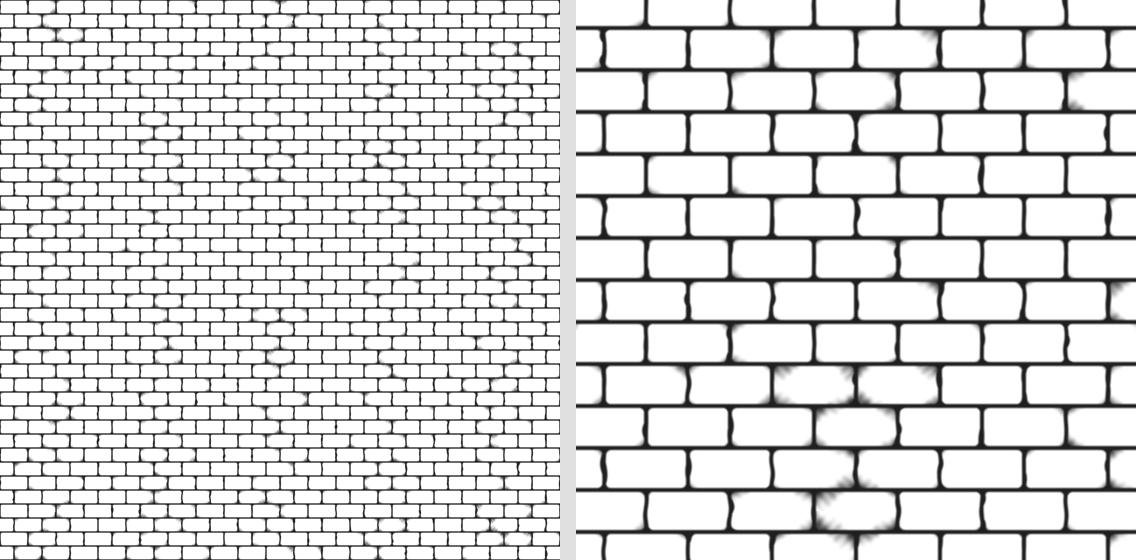
Left, the full canvas; right, a detail of the centre.
Write a WebGL 2 fragment shader that draws this pattern.

```glsl
#version 300 es
precision highp float;
// Running-bond brick wall: white bricks, thin dark joints, worn grey corners.
// Each brick is a rounded box; its corners are chipped by hashed sizes that
// grow a little in spaced vertical bands, and sines roughen the upright joints.

#define BRICKS_ACROSS 20.0
#define ROWS_DOWN 40.0
#define JOINT_HALF 0.047    // half joint width, in row heights
#define EDGE_SOFT 0.035     // softness of the joint edge
#define CORNER_RADIUS 0.15
#define WEAR_PERIOD 4.0     // bricks between worn bands
#define WEAR_CENTRE 1.8     // first worn band, in bricks
#define BAND_WEIGHT 0.3     // share of the wear that follows the bands
#define CHIP_INK 0.9
#define WOBBLE 0.01         // sideways bend of upright joints
#define SAMPLES 3           // smoothing samples per pixel side

uniform vec2 u_resolution;
out vec4 fragColor;

const vec3 BRICK_WHITE = vec3(1.0);
const vec3 JOINT_INK = vec3(0.12);
const float TAU = 6.2831853;

vec3 hash3(vec2 cell) {
  vec3 p = fract(vec3(cell.xyx) * vec3(0.1031, 0.1030, 0.0973));
  p += dot(p, p.yxz + 33.33);
  return fract((p.xxy + p.yzz) * p.zyx);
}

// Feathered ragged edge from layered sines, about -1 to 1
float ragged(vec2 p, float seed) {
  float a = sin(p.x * 13.0 + p.y * 7.0 + seed * 40.0);
  float b = sin(p.x * 23.0 - p.y * 19.0 + seed * 71.0);
  return 0.6 * a + 0.4 * b;
}

// Wear strength, highest in the centre of each band
float wearBand(float x) {
  return 0.5 + 0.5 * cos(TAU * (x - WEAR_CENTRE) / WEAR_PERIOD);
}

// Depth inside a rounded box, given the distances to its nearest two sides
float roundedDepth(vec2 side) {
  return CORNER_RADIUS - length(max(CORNER_RADIUS - side, 0.0));
}

// Grey chip fading from the brick corner inward; jointWear is shared by
// the corners that meet at one upright joint
float cornerChip(vec2 side, vec2 cornerId, float jointWear, float band) {
  vec3 h = hash3(cornerId + 17.0);
  float wear = mix(mix(h.z, jointWear, 0.55), band, BAND_WEIGHT);
  float strength = smoothstep(0.42, 0.9, wear);
  vec2 smallChip = vec2(0.2, 0.18) + 0.1 * h.xy;
  vec2 largeChip = vec2(0.6 + 0.5 * h.x, 0.45 + 0.25 * h.y);
  vec2 size = mix(smallChip, largeChip, strength);
  float depth = 1.0 - side.x / size.x - side.y / size.y;
  depth += 0.13 * strength * ragged(side, h.x);
  return CHIP_INK * smoothstep(0.0, 0.95, depth);
}

// Ink amount at a point of the canvas
float wallInk(vec2 uv) {
  // Rows count from the top; odd rows move by half a brick
  float y = (1.0 - uv.y) * ROWS_DOWN;
  float row = floor(y);
  float v = fract(y);
  float offset = 0.5 * mod(row, 2.0);
  float u = uv.x * BRICKS_ACROSS + offset;

  // Bend the nearest upright joint; only some joints bend visibly
  float joint = floor(u + 0.5);
  vec3 jointHash = hash3(vec2(joint + 5.0, row + 61.0));
  float bend = WOBBLE * jointHash.x * jointHash.x;
  u += bend * sin(v * 9.0 + jointHash.y * TAU);

  // Side distances in row heights: a brick is two wide and one high
  vec2 local = vec2(fract(u) * 2.0 - 1.0, v - 0.5);
  vec2 side = vec2(1.0, 0.5) - abs(local);
  vec2 brick = vec2(floor(u), row);
  vec2 corner = brick * 2.0 + step(0.0, local);

  // Rough bites into the brick ends
  vec3 endHash = hash3(vec2(corner.x, row + 131.0));
  float bite = 0.06 * endHash.x * endHash.x;
  side.x -= bite * max(0.0, sin(v * (5.0 + 6.0 * endHash.y) + endHash.z * TAU));

  // Joint line, then chips
  float depth = roundedDepth(side);
  float line = 1.0 - smoothstep(JOINT_HALF - EDGE_SOFT, JOINT_HALF + EDGE_SOFT, depth);
  float band = wearBand(brick.x + 0.5 - offset);
  float chip = cornerChip(max(side, 0.0), corner, jointHash.z, band);
  return 1.0 - (1.0 - line) * (1.0 - chip);
}

void main() {
  // Average a small grid of samples so thin joints keep an even weight
  float ink = 0.0;
  for (int j = 0; j < SAMPLES; j++) {
    for (int i = 0; i < SAMPLES; i++) {
      vec2 shift = (vec2(i, j) + 0.5) / float(SAMPLES) - 0.5;
      ink += wallInk((gl_FragCoord.xy + shift) / u_resolution);
    }
  }
  ink /= float(SAMPLES * SAMPLES);
  fragColor = vec4(mix(BRICK_WHITE, JOINT_INK, ink), 1.0);
}
```
